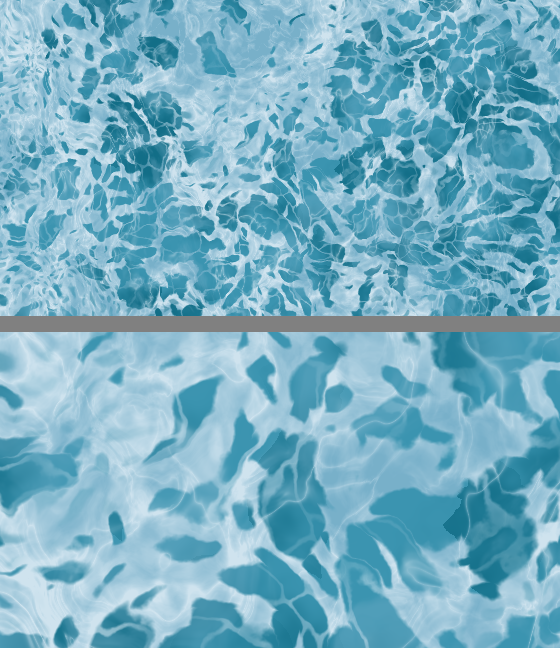
Top, the full canvas; bottom, a detail of the centre.
Reproduce this texture procedurally as a WebGL 2 fragment shader.

```glsl
#version 300 es
precision highp float;

#define LARGE_CELLS 8.0
#define SMALL_CELLS 17.0
#define PIT_CELLS 34.0
#define HOLE_WARP 0.24
#define RAGGED_WARP 0.028
#define WISP_WARP 0.55
#define LACE_STRENGTH 0.6
#define DEEP vec3(0.07, 0.43, 0.53)
#define TEAL vec3(0.23, 0.58, 0.69)
#define SHADE vec3(0.47, 0.69, 0.79)
#define SNOW vec3(0.81, 0.89, 0.935)

uniform vec2 u_resolution;
out vec4 fragColor;

vec2 hash2(vec2 c) {
    vec2 d = vec2(dot(c, vec2(127.1, 311.7)), dot(c, vec2(269.5, 183.3)));
    return fract(sin(d) * 43758.5453);
}

float noise(vec2 p) {
    vec2 i = floor(p), f = fract(p);
    f = f * f * (3.0 - 2.0 * f);
    float low = mix(hash2(i).x, hash2(i + vec2(1, 0)).x, f.x);
    float high = mix(hash2(i + vec2(0, 1)).x, hash2(i + vec2(1, 1)).x, f.x);
    return mix(low, high, f.y);
}

float fbm(vec2 p) {
    float sum = 0.0, amp = 0.5;
    for (int i = 0; i < 5; i++) {
        sum += amp * noise(p);
        p = mat2(1.6, 1.2, -1.2, 1.6) * p + 7.3;
        amp *= 0.5;
    }
    return sum / 0.97;
}

// Bright thread along the middle level of the noise
float ridge(vec2 p, float sharpness) {
    return exp(-sharpness * abs(fbm(p) - 0.5));
}

vec2 swirl(vec2 p) {
    return vec2(fbm(p), fbm(p + 31.7)) - 0.5;
}

// x: rounded distance to the cell border, y: random value of the cell
vec2 cells(vec2 p) {
    vec2 base = floor(p), nearestCell = base, toNearest = vec2(8.0);
    for (int y = -1; y <= 1; y++)
    for (int x = -1; x <= 1; x++) {
        vec2 c = base + vec2(x, y);
        vec2 r = c + hash2(c) - p;
        if (dot(r, r) < dot(toNearest, toNearest)) {
            toNearest = r;
            nearestCell = c;
        }
    }
    float sum = 0.0;
    for (int y = -2; y <= 2; y++)
    for (int x = -2; x <= 2; x++) {
        if (x == 0 && y == 0) continue;
        vec2 c = nearestCell + vec2(x, y);
        vec2 r = c + hash2(c) - p;
        float border = dot(0.5 * (toNearest + r), normalize(r - toNearest));
        sum += exp(-18.0 * border);
    }
    return vec2(-log(sum) / 18.0, hash2(nearestCell + 5.5).x);
}

void main() {
    vec2 p = gl_FragCoord.xy / u_resolution.y;
    float across = gl_FragCoord.x / u_resolution.x;

    // Foam cover, thicker towards the left
    float cover = 0.5 + 2.0 * (fbm(p * 2.6 + 3.1) - 0.5) + 0.6 * (0.45 - across);
    cover = clamp(cover, 0.0, 1.0);

    // Open water: large and small rounded holes with ragged rims
    vec2 q = p + HOLE_WARP * swirl(p * 4.0) + RAGGED_WARP * swirl(p * 26.0);
    vec2 large = cells(q * LARGE_CELLS);
    vec2 small = cells(q * SMALL_CELLS + 9.0);
    float largeRim = mix(0.09, 0.46, cover) + 0.14 * (large.y - 0.5);
    float smallRim = mix(0.15, 0.47, cover) + 0.20 * (small.y - 0.5);
    float hole = smoothstep(-0.02, 0.035, large.x - largeRim);
    hole = max(hole, smoothstep(-0.03, 0.06, small.x - smallRim));

    // Thin lace floating on the water
    float laceMask = smoothstep(0.35, 0.6, fbm(p * 9.0 + 21.0));
    float lace = 1.0 - smoothstep(0.01, 0.08, small.x);
    hole *= 1.0 - LACE_STRENGTH * lace * (0.35 + 0.65 * laceMask);

    // Fine pits in the thick foam
    vec2 w = p + WISP_WARP * swirl(p * vec2(3.4, 2.4) + 13.0);
    float pit = cells(mix(q, w, 0.35) * PIT_CELLS).x;
    float pitMask = smoothstep(0.48, 0.66, fbm(p * 3.5 + 47.0));
    hole = max(hole, 0.6 * pitMask * smoothstep(0.16, 0.34, pit));

    // Drifting strands veil the holes
    float strand = ridge(w * vec2(9.0, 6.0) + 90.0, 45.0);
    hole *= 1.0 - 0.6 * strand;

    // Streaked foam: soft body, long threads and fine filaments
    float body = fbm(w * vec2(5.0, 3.2) + 5.0);
    float thread = ridge(w * vec2(8.0, 5.0) + 60.0, 16.0);
    float filament = ridge(w * vec2(30.0, 20.0), 14.0);
    float tone = 0.49 + 1.2 * (body - 0.5) + 0.4 * (thread - 0.42);
    tone += 0.45 * (filament - 0.45) + 0.2 * strand + 0.2 * (cover - 0.5);
    tone += 0.9 * (fbm(q * 38.0 + 70.0) - 0.5);
    tone += 0.12 * smoothstep(-0.12, 0.0, large.x - largeRim);
    vec3 foam = mix(SHADE, SNOW, clamp(tone, 0.0, 1.0));

    // Water, with faint milky clouds
    float depth = fbm(p * 6.0 + 80.0) + 0.25 * (large.y - 0.5);
    vec3 water = mix(DEEP, TEAL, smoothstep(0.25, 0.62, depth));
    water = mix(water, SHADE, 0.35 * smoothstep(0.45, 0.75, fbm(w * 14.0)));

    fragColor = vec4(mix(foam, water, hole), 1.0);
}
```
